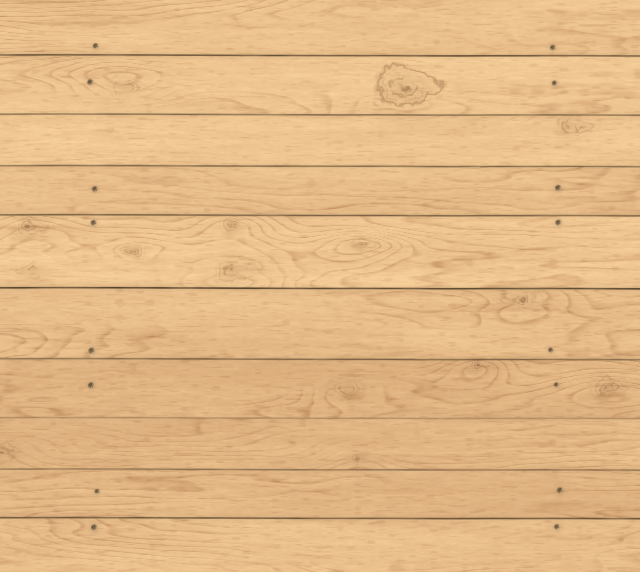
Give the GLSL for this texture, as a Shadertoy shader.

```glsl
// Ten pale wooden planks laid flat, with grain, knots, dark seams and screws.

float hash(vec2 p) {
    vec3 q = fract(p.xyx * 0.1031);
    q += dot(q, q.yzx + 33.33);
    return fract((q.x + q.y) * q.z);
}

float noise(vec2 p) {
    vec2 i = floor(p), f = fract(p);
    f = f * f * f * (f * (f * 6.0 - 15.0) + 10.0);
    return mix(mix(hash(i), hash(i + vec2(1, 0)), f.x),
               mix(hash(i + vec2(0, 1)), hash(i + vec2(1, 1)), f.x), f.y);
}

float fbm(vec2 p) {
    float sum = 0.0, amp = 0.5;
    for (int i = 0; i < 4; i++) {
        sum += amp * noise(p);
        p = p * 2.03 + 17.3;
        amp *= 0.5;
    }
    return sum;
}

// Plank edges from the top down, brightness of each plank, darkness of each seam
const float edges[11] = float[](-0.1, 0.097, 0.2005, 0.2905, 0.3765, 0.504,
                                0.628, 0.731, 0.821, 0.906, 1.1);
const float tones[10] = float[](0.74, 0.88, 0.8, 0.64, 0.92, 0.7, 0.42, 0.48, 0.44, 0.7);
const float seams[9] = float[](0.8, 0.62, 0.62, 0.65, 0.95, 0.6, 0.3, 0.5, 0.75);

// Knots: centre and radius; a negative radius tapers to the left
const vec3 knots[15] = vec3[](
    vec3(0.214, 0.154, 0.02), vec3(0.705, 0.150, 0.036), vec3(0.632, 0.427, 0.016),
    vec3(0.407, 0.474, 0.026), vec3(0.235, 0.440, -0.015), vec3(0.051, 0.397, 0.02),
    vec3(0.404, 0.392, 0.016), vec3(0.608, 0.679, -0.021), vec3(1.061, 0.676, 0.024),
    vec3(0.625, 0.802, 0.014), vec3(0.916, 0.523, -0.022), vec3(0.836, 0.637, 0.013),
    vec3(0.996, 0.221, 0.025), vec3(0.0, 0.792, 0.026), vec3(0.058, 0.475, -0.018));

void mainImage(out vec4 fragColor, in vec2 fragCoord) {
    float px = 1.0 / iResolution.y;
    vec2 p = vec2(fragCoord.x, iResolution.y - fragCoord.y) * px;
    vec2 w = p;
    w.y -= 0.002 * (p.x - 0.56) + 0.001 * (noise(vec2(p.x * 9.0, 3.0)) - 0.5);

    int plank = 0;
    for (int i = 1; i < 10; i++) if (w.y > edges[i]) plank = i;
    vec2 seed = vec2(float(plank) * 19.7, float(plank) * 7.3);

    // Knots bend the grain around them and add broken rings and a small heart
    float bend = 0.0, stain = 0.0;
    float rough = fbm(w * 75.0 + seed) - 0.47;
    for (int i = 0; i < 15; i++) {
        vec3 k = knots[i];
        if (k.y < edges[plank] || k.y > edges[plank + 1]) continue;
        vec2 d = (w - k.xy) / vec2(k.z, abs(k.z));
        bend += 1.6 * exp(-dot(d * d, vec2(0.05, 0.25)));
        d.y *= 1.0 + 0.5 * max(d.x, 0.0);
        d.x *= d.x > 0.0 ? 0.5 : 0.85;
        float r = length(d) + 0.7 * rough;
        float rings = smoothstep(0.3, 1.0, 0.5 + 0.5 * cos(r * 17.0));
        float broken = smoothstep(0.25, 0.7, noise(w * 90.0 + 7.0));
        stain += exp(-r * r * 1.5) * (0.13 + 0.36 * rings * broken);
        stain += 0.3 * broken * (1.0 - smoothstep(0.05, 0.3, r));
        stain += 0.4 * smoothstep(0.026, 0.036, abs(k.z)) * exp(-pow((r - 1.0) * 11.0, 2.0));
    }

    // Long arched growth lines are thin contours of stretched noise
    float field = 7.0 * fbm(w * vec2(1.1, 7.0) + seed) + 16.0 * w.y + bend
                + 0.25 * noise(w * vec2(12.0, 60.0) + seed);
    float phase = field * 2.2;
    float slope = length(vec2(dFdx(phase), dFdy(phase)));
    float band = fract(phase);
    float growth = 0.3 * band + smoothstep(0.6, 0.88, band);
    growth *= 1.0 - smoothstep(0.88, 1.0, band);
    growth *= 1.0 - smoothstep(0.2, 0.6, slope);
    growth *= smoothstep(0.25, 0.75, noise(w * vec2(3.0, 14.0) + seed + 40.0));
    growth *= 0.5 + noise(w * vec2(60.0, 200.0));

    // Tone: broad blotches, growth lines, fine fibres and short pores
    float tone = tones[plank] + 0.5 * (fbm(w * vec2(1.6, 11.0) + seed + 9.0) - 0.47);
    tone -= 0.42 * growth;
    tone += 0.2 * (noise(w * vec2(6.0, 110.0) + seed) - 0.5);
    tone += 0.22 * (noise(w * vec2(40.0, 270.0) + seed) - 0.5);
    tone += 0.16 * (noise(w * vec2(130.0, 400.0) + seed) - 0.5);
    tone -= 0.3 * smoothstep(0.72, 0.95, noise(w * vec2(55.0, 330.0) + seed + 5.0));
    float streak = fbm(w * vec2(4.0, 42.0) + seed + 71.0);
    tone -= 0.5 * smoothstep(0.62, 0.8, streak) * noise(w * vec2(50.0, 190.0));
    vec3 color = mix(vec3(0.82, 0.635, 0.447), vec3(0.945, 0.785, 0.577), min(tone + 0.08, 1.2));
    color = mix(color, vec3(0.58, 0.42, 0.27), min(stain, 0.65));

    // Seams: a thin dark gap with a faint shade around it
    for (int i = 0; i < 9; i++) {
        float d = abs(w.y - edges[i + 1]);
        float wear = seams[i] * (0.7 + 0.3 * noise(vec2(w.x * 25.0, float(i) * 5.0)));
        float gap = 1.0 - smoothstep(0.0009 - 0.5 * px, 0.0009 + px, d);
        color *= 1.0 - 0.13 * wear * exp(-d * 300.0);
        color = mix(color, vec3(0.29, 0.22, 0.14), gap * wear);
    }

    // Screws: pairs straddling every other seam, in two columns
    float rows[4] = float[](0.113, 0.360, 0.6425, 0.890);
    for (int i = 0; i < 16; i++) {
        float side = float(i & 1), pair = float((i >> 1) & 1);
        vec2 jitter = vec2(hash(vec2(i, 3)), hash(vec2(i, 8))) - 0.5;
        vec2 c = vec2(mix(0.163, 0.971, side), rows[i >> 2] + (pair - 0.5) * 0.062);
        vec2 d = p - c - jitter * vec2(0.018, 0.004);
        float r = length(d), size = 0.0042 + 0.0014 * hash(vec2(i, 21));
        color *= 1.0 - 0.12 * exp(-pow(r / (size * 1.4), 2.0));
        vec3 metal = mix(vec3(0.43, 0.35, 0.25), vec3(0.72, 0.61, 0.46),
                         smoothstep(-size, size, d.x + d.y));
        float slot = 1.0 - smoothstep(0.0005, 0.0005 + px, min(abs(d.x + 0.4 * d.y), abs(d.y - 0.4 * d.x)));
        metal *= 1.0 - 0.3 * slot * step(r, size * 0.7);
        color = mix(color, metal, 0.85 * (1.0 - smoothstep(size - px, size + px, r)));
    }
    fragColor = vec4(color, 1.0);
}
```
